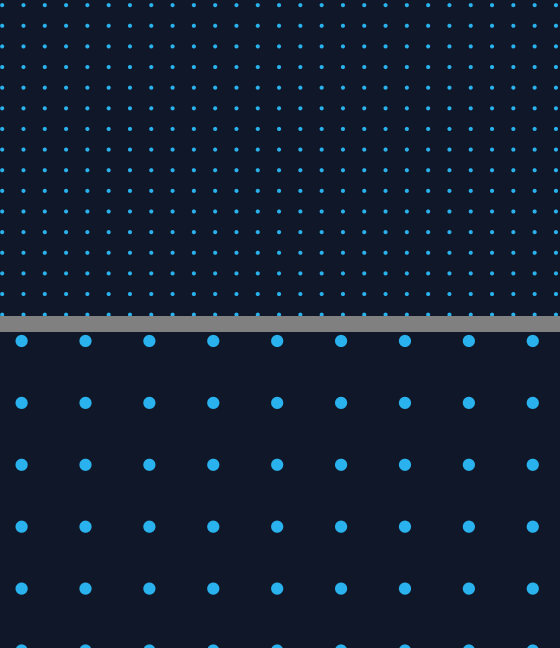
Top, the full canvas; bottom, a detail of the centre.
This pattern is drawn by a Shadertoy shader. Its source:

```glsl
// Regular grid of small sky-blue dots on a dark navy ground.

// Lengths are in canvas heights, measured from the lower left.
const vec2 PITCH = vec2(0.0674, 0.0653);      // spacing between dot centres
const vec2 FIRST_DOT = vec2(0.0069, 0.9837);  // centre of the top left dot
const float DOT_RADIUS = 0.0064;
const vec3 GROUND_COLOR = vec3(0.061, 0.092, 0.160);
const vec3 DOT_COLOR = vec3(0.16, 0.70, 0.93);

// Signed distance to the nearest dot of the grid
float dotGridDistance(vec2 p) {
    vec2 cell = (p - FIRST_DOT) / PITCH;
    vec2 offset = (fract(cell + 0.5) - 0.5) * PITCH;
    return length(offset) - DOT_RADIUS;
}

void mainImage(out vec4 fragColor, in vec2 fragCoord) {
    vec2 p = fragCoord / iResolution.y;

    // Edge coverage over one pixel
    float pixel = 1.0 / iResolution.y;
    float coverage = clamp(0.5 - dotGridDistance(p) / pixel, 0.0, 1.0);

    fragColor = vec4(mix(GROUND_COLOR, DOT_COLOR, coverage), 1.0);
}
```
